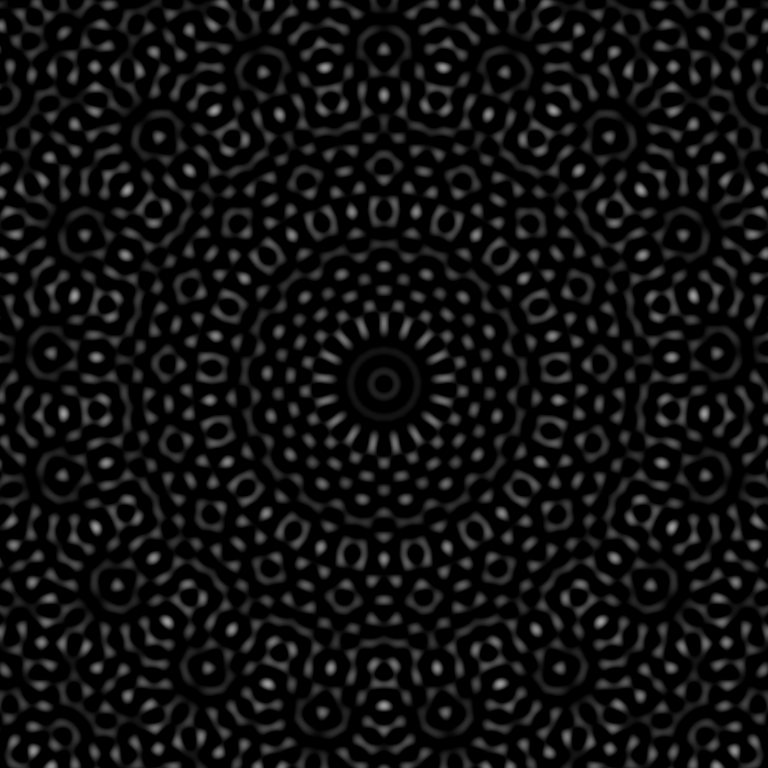
Write a WebGL 1 fragment shader that draws this pattern.

```glsl
precision highp float;
// Seventeen-fold quasicrystal: plane waves fanned evenly around the canvas
// centre are averaged, and only the crests above zero are shown as grey light.
// The shared phase offset leaves faint rings at the centre and spokes around it.

uniform vec2 u_resolution;

const int WAVES = 17;
const float TAU = 6.2831853;

// Mean of all plane waves at p; the first wave travels straight up.
float quasicrystal(vec2 p, float frequency, float phase) {
  float sum = 0.0;
  for (int i = 0; i < WAVES; i++) {
    float angle = TAU * float(i) / float(WAVES);
    vec2 direction = vec2(sin(angle), cos(angle));
    sum += cos(dot(p, direction) * frequency + phase);
  }
  return sum / float(WAVES);
}

void main() {
  // Centred coordinates, one unit across the shorter side
  vec2 p = (gl_FragCoord.xy - 0.5 * u_resolution) / min(u_resolution.x, u_resolution.y);

  // Troughs stay black, crests glow
  float crest = max(quasicrystal(p, TAU * 37.36, -1.88), 0.0);
  gl_FragColor = vec4(vec3(crest), 1.0);
}
```
